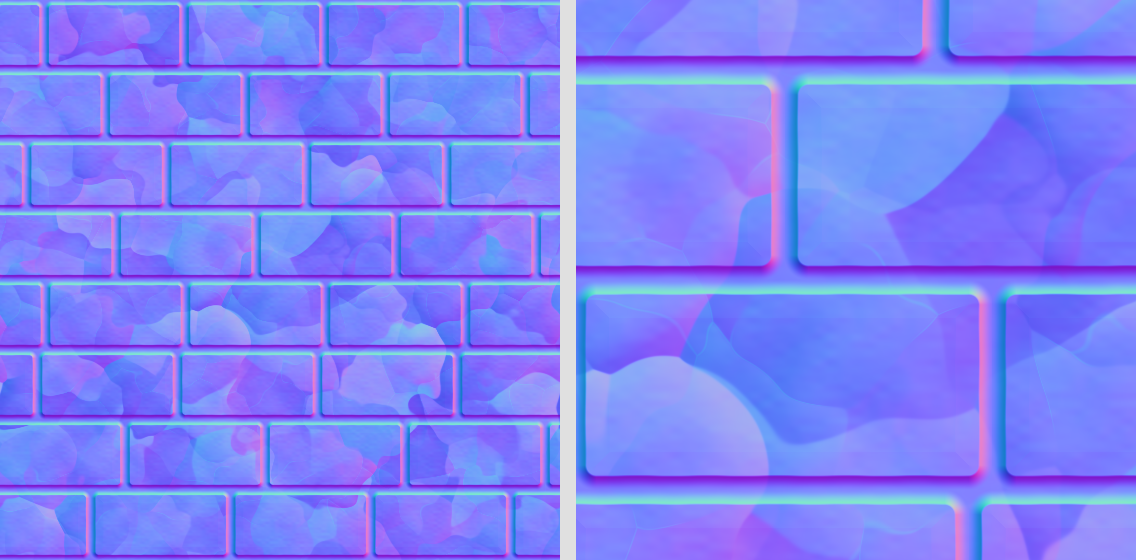
Left, the full canvas; right, a detail of the centre.
Write a Shadertoy shader that draws this texture map.

```glsl
// Tangent-space normal map of a weathered brick wall with folded, chipped faces.
const float TAU = 6.2831853;
const vec2 GRID = vec2(4.0, 8.0);
const vec2 BRICK_HALF = vec2(0.1178, 0.0547);
const float CORNER = 0.007;
const float MORTAR_HALF = 0.0080;
// Horizontal shift of each course, bottom to top, in brick lengths
const float SHIFT[8] = float[8](0.677, 0.922, 0.297, 0.354, 0.859, 0.219, 0.781, 0.344);

vec2 hash2(vec2 c, float seed) {
    vec3 q = fract(c.xyx * vec3(0.1031, 0.1030, 0.0973) + seed * 0.137);
    q += dot(q, q.yzx + 33.33);
    return fract((q.xx + q.yz) * q.zy);
}

// Layered sines; a whole-number frequency makes them wrap
vec2 sway(vec2 p, float freq, float phase) {
    return sin(TAU * freq * p.yx + phase + 1.5 * sin(TAU * (freq + 1.0) * p + phase * 2.3));
}

// Wrapping cellular noise: xy = slope that grows toward creases, z = line along them
vec3 facets(vec2 p, float cells, float seed, float sharpness) {
    vec2 g = p * cells, base = floor(g);
    vec2 slope = vec2(0.0);
    float total = 0.0, near = 9.0, second = 9.0;
    for (int y = -1; y <= 1; y++)
    for (int x = -1; x <= 1; x++) {
        vec2 id = base + vec2(x, y);
        vec2 wrapped = mod(id, cells);
        vec2 rel = g - id - 0.1 - 0.8 * hash2(wrapped, seed);
        vec2 tilt = hash2(wrapped, seed + 3.0) - 0.5;
        float bulge = hash2(wrapped, seed + 7.0).x - 0.4;
        float dist = dot(rel, rel);
        float weight = exp(-sharpness * dist);
        slope += weight * (tilt * vec2(0.22, 0.28) + rel * bulge * (0.25 + 1.5 * min(dist, 0.5)));
        total += weight;
        second = min(second, max(near, dist));
        near = min(near, dist);
    }
    return vec3(slope / max(total, 1e-36), 1.0 - smoothstep(0.0, 0.03, second - near));
}

float valueNoise(vec2 p, vec2 period) {
    vec2 g = p * period, i = floor(g), f = fract(g);
    f = f * f * (3.0 - 2.0 * f);
    vec2 e = vec2(1.0, 0.0);
    float a = hash2(mod(i, period), 1.0).x, b = hash2(mod(i + e, period), 1.0).x;
    float c = hash2(mod(i + e.yx, period), 1.0).x, d = hash2(mod(i + 1.0, period), 1.0).x;
    return mix(mix(a, b, f.x), mix(c, d, f.x), f.y);
}

// Fine pitted grain
vec2 grainSlope(vec2 p, vec2 period) {
    vec2 e = vec2(0.0025, 0.0);
    float h = valueNoise(p, period);
    return h - vec2(valueNoise(p + e.xy, period), valueNoise(p + e.yx, period));
}

// Rounded box: xy = outward direction, z = signed distance
vec3 roundedBox(vec2 p, vec2 halfSize, float radius) {
    vec2 q = abs(p) - halfSize + radius;
    vec2 outer = max(q, 0.0);
    float reach = length(outer);
    vec2 dir = q.x > q.y ? vec2(1.0, 0.0) : vec2(0.0, 1.0);
    if (reach > 1e-5) dir = outer / reach;
    return vec3(dir * sign(p), reach + min(max(q.x, q.y), 0.0) - radius);
}

// Folded stone relief with a few thin cracks
vec2 stoneSlope(vec2 uv) {
    vec2 p = uv + 0.019 * sway(uv, 4.0, 0.7) + 0.007 * sway(uv, 11.0, 2.1);
    vec2 w = uv + 0.014 * sway(uv, 5.0, 4.2) + 0.004 * sway(uv, 13.0, 1.3);
    vec3 large = facets(p, 9.0, 2.0, 70.0);
    vec3 small = facets(w, 13.0, 5.0, 60.0);
    float crackFade = smoothstep(0.0, 0.9, sway(uv, 6.0, 3.0).x);
    vec2 slope = 1.1 * large.xy + 0.5 * small.xy;
    slope += 0.035 * sway(uv, 7.0, 5.0) + 0.025 * sway(uv, 15.0, 0.4);
    slope += small.z * crackFade * vec2(-0.06, 0.14);
    slope += 0.08 * grainSlope(uv, vec2(60.0, 90.0)) + 0.08 * grainSlope(uv, vec2(130.0, 200.0));
    return slope;
}

void mainImage(out vec4 fragColor, in vec2 fragCoord) {
    vec2 uv = fragCoord / iResolution.xy;
    float pixel = 1.0 / iResolution.y;

    // Running courses of bricks
    float shift = SHIFT[int(floor(uv.y * GRID.y)) % 8];
    vec2 cell = (fract(uv * GRID - vec2(shift - 0.029, 0.0)) - 0.5) / GRID;
    vec3 box = roundedBox(cell, BRICK_HALF, CORNER);
    float dist = box.z + 0.00015 * sway(uv, 23.0, 1.0).x;

    // Concave mortar, crisp lip and faint inset border
    float lip = smoothstep(-0.0008 - pixel, 0.0004, dist);
    float groove = pow(clamp(1.0 - dist / MORTAR_HALF, 0.0, 1.0), 1.6);
    float inset = smoothstep(-0.0145 - pixel, -0.0145, dist) * (1.0 - lip);
    vec2 slope = box.xy * (1.45 * groove * lip + 0.045 * inset);
    slope += stoneSlope(uv) * mix(1.0, 0.35, lip) + vec2(-0.01, 0.0);

    vec3 normal = normalize(vec3(slope, 1.0));
    fragColor = vec4(normal * 0.5 + 0.5, 1.0);
}
```
